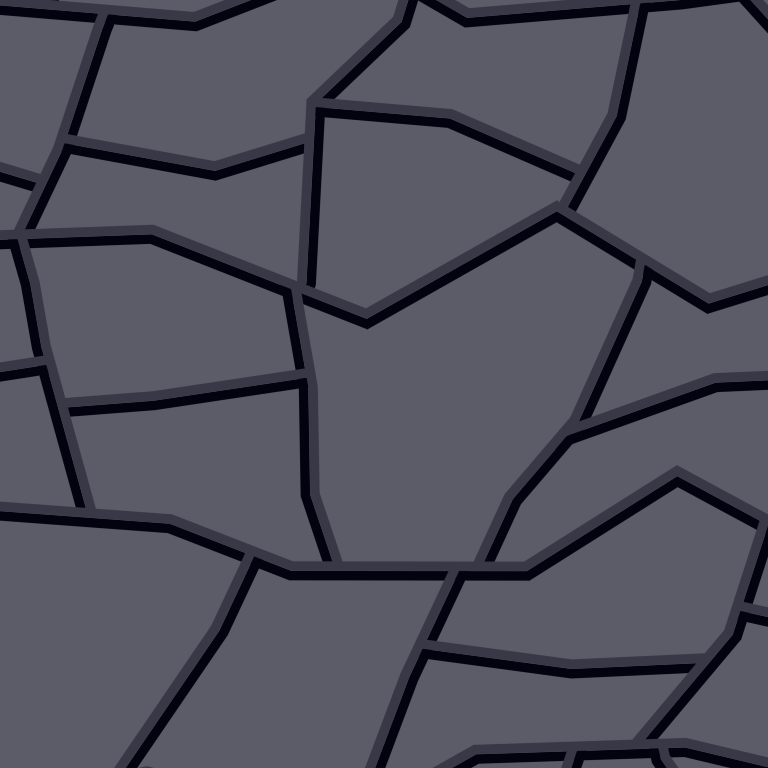
Reproduce this pattern procedurally as a WebGL 2 fragment shader.

```glsl
#version 300 es
precision highp float;

uniform vec2 u_resolution;
out vec4 fragColor;

#define ROW_PITCH 0.33
#define COLUMN_PITCH 0.33
#define ROW_STEP 0.22
#define COLUMN_STEP 0.19
#define ROW_WANDER 0.075
#define COLUMN_WANDER 0.05
#define BRIDGE_SHARE 0.6
#define HALF_WIDTH 0.0062

const vec3 STONE = vec3(0.36, 0.36, 0.41);
const vec3 BEVEL = vec3(0.22, 0.22, 0.28);
const vec3 GAP = vec3(0.01, 0.01, 0.06);

vec2 hash2(vec2 q) {
    vec3 h = fract(q.xyx * vec3(0.1031, 0.1030, 0.0973));
    h += dot(h, h.yzx + 33.33);
    return fract((h.xx + h.yz) * h.zy);
}

float cross2(vec2 a, vec2 b) {
    return a.x * b.y - a.y * b.x;
}

// Jittered corner number k of a crack that runs along x
vec2 corner(float k, float spacing, float wander, float tilt, float seed) {
    vec2 h = hash2(vec2(k + 57.0, seed)) - 0.5;
    float along = (k + 0.6 * h.x) * spacing;
    return vec2(along, 2.0 * wander * h.y + tilt * along);
}

// Signed distance to a mitred polyline, positive above it
float crack(vec2 p, float spacing, float wander, float tilt, float seed) {
    float first = floor(p.x / spacing) - 2.0;
    vec2 before = corner(first - 1.0, spacing, wander, tilt, seed);
    vec2 a = corner(first, spacing, wander, tilt, seed);
    vec2 b = corner(first + 1.0, spacing, wander, tilt, seed);
    float nearest = 10.0, side = 1.0;
    for (int i = 0; i < 5; i++) {
        vec2 after = corner(first + float(i) + 2.0, spacing, wander, tilt, seed);
        vec2 dir = normalize(b - a);
        float d = cross2(dir, p - a);
        // Each segment owns the wedge between its corner bisectors
        bool inWedge = dot(p - a, dir + normalize(a - before)) >= 0.0
                    && dot(p - b, dir + normalize(after - b)) <= 0.0;
        if (inWedge) nearest = min(nearest, abs(d));
        if (p.x >= a.x && p.x < b.x) side = d < 0.0 ? -1.0 : 1.0;
        before = a;
        a = b;
        b = after;
    }
    return side * nearest;
}

// Adds a crack to the coverage: x is the bevel, y the gap beside it
void addCrack(inout vec2 cover, float d, float blur) {
    vec2 edge = abs(vec2(d, d + 2.0 * HALF_WIDTH)) - HALF_WIDTH;
    cover = max(cover, 1.0 - smoothstep(-blur, blur, edge));
}

void main() {
    vec2 p = gl_FragCoord.xy / u_resolution;
    float blur = 0.7 / min(u_resolution.x, u_resolution.y);
    vec2 cover = vec2(0.0);

    // Long cracks across the canvas; find the strip between two of them
    float firstRow = floor(p.y / ROW_PITCH) - 1.0;
    float strip = firstRow;
    for (int i = 0; i < 4; i++) {
        float row = firstRow + float(i);
        float d = crack(p - vec2(0.0, row * ROW_PITCH), ROW_STEP, ROW_WANDER, 0.0, row + 11.0);
        if (d > 0.0) strip = row;
        addCrack(cover, d, blur);
    }

    // Leaning cracks within the strip; find the cell between two of them
    float middle = (strip + 0.5) * ROW_PITCH;
    float shift = hash2(vec2(strip + 5.0, 91.0)).x * COLUMN_PITCH;
    float firstColumn = floor((p.x - shift) / COLUMN_PITCH) - 1.0;
    float cell = firstColumn;
    for (int i = 0; i < 4; i++) {
        float column = firstColumn + float(i);
        vec2 h = hash2(vec2(column + 23.0, strip + 71.0));
        float lean = (h.x < 0.5 ? -1.0 : 1.0) * mix(0.25, 0.6, h.y);
        vec2 q = p - vec2(shift + column * COLUMN_PITCH, middle);
        float seed = 131.0 + strip * 37.0 + column * 5.0;
        float d = crack(vec2(q.y, -q.x), COLUMN_STEP, COLUMN_WANDER, lean, seed);
        if (d < 0.0) cell = column;
        addCrack(cover, -sign(lean) * d, blur);
    }

    // Short bridge that splits some of the cells
    vec2 pick = hash2(vec2(cell + 43.0, strip + 17.0));
    if (pick.x < BRIDGE_SHARE) {
        vec2 center = vec2(shift + (cell + 0.5) * COLUMN_PITCH, middle);
        float seed = 307.0 + strip * 29.0 + cell * 7.0;
        float d = crack(p - center, ROW_STEP, COLUMN_WANDER, 0.8 * (pick.y - 0.5), seed);
        addCrack(cover, d, blur);
    }

    vec3 color = mix(STONE, GAP, cover.y);
    fragColor = vec4(mix(color, BEVEL, cover.x), 1.0);
}
```
